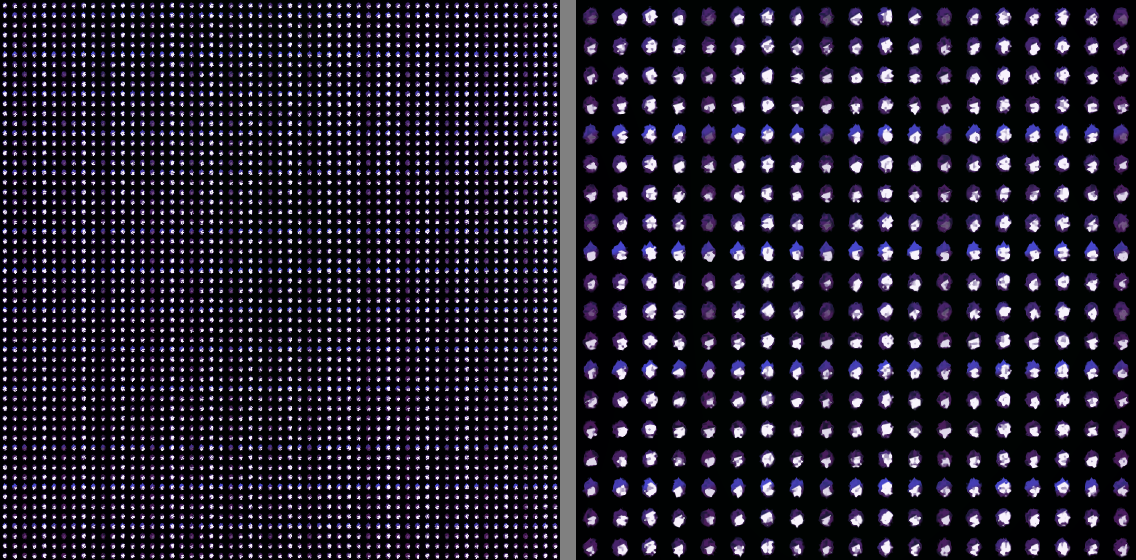
Left, the full canvas; right, a detail of the centre.
Reproduce this pattern procedurally as a Shadertoy shader.

```glsl
// A dense grid of small violet beads with pale chips, blue tips and woven row and column variation.

const float REPEATS = 57.0;
const vec3 BACKGROUND = vec3(0.0, 0.0, 0.008);
const vec3 SHADOW = vec3(0.10, 0.07, 0.17);
const vec3 VIOLET = vec3(0.27, 0.14, 0.39);
const vec3 PLUM = vec3(0.29, 0.09, 0.33);
const vec3 BLUE = vec3(0.28, 0.27, 0.80);
const vec3 LILAC = vec3(0.58, 0.51, 0.68);
const vec3 PALE = vec3(0.97, 0.94, 0.98);

float hash(vec2 p) {
    return fract(sin(dot(p, vec2(127.1, 311.7))) * 43758.5453);
}

float noise(vec2 p) {
    vec2 i = floor(p);
    vec2 f = fract(p);
    f = f * f * (3.0 - 2.0 * f);
    float low = mix(hash(i), hash(i + vec2(1.0, 0.0)), f.x);
    float high = mix(hash(i + vec2(0.0, 1.0)), hash(i + vec2(1.0)), f.x);
    return mix(low, high, f.y);
}

float ellipse(vec2 p, vec2 radii) {
    return (length(p / radii) - 1.0) * min(radii.x, radii.y);
}

float diamond(vec2 p, vec2 radii) {
    return (abs(p.x) / radii.x + abs(p.y) / radii.y - 1.0) * min(radii.x, radii.y);
}

float fill(float d, float soft) {
    return 1.0 - smoothstep(-soft, soft, d);
}

// Four-step weave whose phase slips at two places across the grid
float columnPhase(float column) {
    float slip = step(14.0, column) + 2.0 * step(34.0, column);
    return mod(column - slip, 4.0);
}

// Blue rows: every fourth, restarting after 22 rows
float blueRow(float row) {
    float m = mod(row, 22.0);
    float accent = (1.0 - step(0.5, abs(mod(m, 4.0) - 1.0))) * step(m, 19.5);
    return accent * mix(0.65, 1.0, step(abs(m - 5.0), 0.5));
}

vec3 bead(vec2 p, float column, float row, float soft) {
    float phase = columnPhase(column);
    float bright = 1.0 - step(0.5, phase);
    float dark = 1.0 - step(0.5, abs(phase - 2.0));
    float blue = blueRow(row);
    float columnSeed = hash(vec2(column, 3.0));
    float rowSeed = hash(vec2(7.0, row));
    float cellSeed = hash(vec2(column, row));
    float height = row / REPEATS;

    // Ragged oval body with a pointed tip
    float rough = noise(p * 11.0 + vec2(column, row) * 17.0) - 0.5;
    vec2 radii = vec2(0.235 + 0.025 * columnSeed, 0.285 + 0.03 * rowSeed);
    float body = ellipse(p, radii) + 0.09 * rough;
    vec2 tip = vec2(0.05 * (columnSeed - 0.5), 0.16);
    body = min(body, diamond(p - tip, vec2(0.17, 0.16 + 0.08 * blue)));

    // Violet shell, bluer toward the top of the canvas
    vec3 shell = mix(VIOLET, PLUM, clamp(0.6 * height + 0.4 * dark, 0.0, 1.0));
    shell = mix(SHADOW, shell, smoothstep(-0.35, 0.3, rough + 0.35 * columnSeed));
    float glint = clamp(blue + 0.45 * (1.0 - height) * rowSeed + 0.2 * bright, 0.0, 1.0);
    float upper = smoothstep(-0.12, 0.14, p.y - 0.45 * p.x);
    shell = mix(shell, BLUE, glint * upper * (1.0 - 0.4 * dark));

    // Pale chip, trimmed by a slanted edge
    vec2 center = vec2(0.03 + 0.08 * (columnSeed - 0.5), -0.07 + 0.08 * bright - 0.03 * blue);
    vec2 chipSize = vec2(0.15, 0.19) * (1.0 + 0.16 * bright - 0.2 * dark * rowSeed);
    float chip = ellipse(p - center, chipSize) + 0.13 * rough;
    float slope = mix(0.2, 0.75, rowSeed);
    float trim = p.y - slope * p.x - 0.06 - 0.12 * bright + 0.04 * dark;
    chip = max(chip, trim / sqrt(1.0 + slope * slope));

    // Irregular wear dulls some chips
    float wear = smoothstep(0.1, 0.4, rough + 0.15 * cellSeed);
    vec3 chipColor = mix(PALE, LILAC, clamp(0.25 * dark + 0.8 * wear, 0.0, 1.0));
    float strength = 1.0 - dark * step(0.72, rowSeed) * 0.7;

    vec3 color = mix(shell, chipColor, fill(chip, soft) * strength);
    return color * fill(body, soft);
}

void mainImage(out vec4 fragColor, in vec2 fragCoord) {
    vec2 uv = fragCoord / iResolution.xy;
    vec2 grid = uv * REPEATS;
    vec2 cell = floor(grid);
    float row = REPEATS - 1.0 - cell.y;
    float soft = 0.015 + 0.5 * REPEATS / min(iResolution.x, iResolution.y);

    // Beads sit slightly below the middle of each cell
    vec2 p = fract(grid) - vec2(0.5, 0.43);
    vec3 color = BACKGROUND + bead(p, cell.x, row, soft);

    // Faint broad tint between the beads
    color.g += 0.012 * smoothstep(0.45, 0.8, noise(uv * 4.0));
    fragColor = vec4(color, 1.0);
}
```
